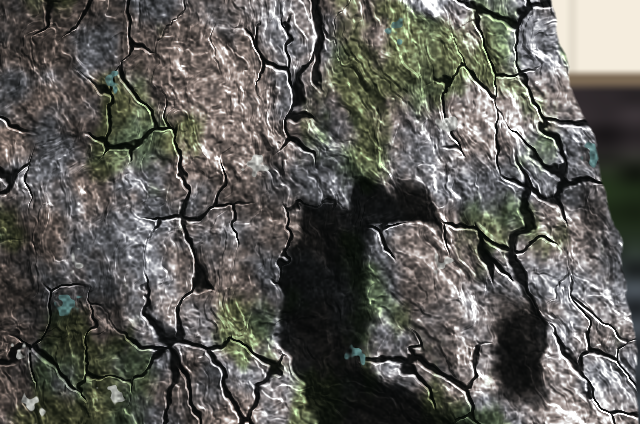
Write a WebGL 2 fragment shader that draws this texture.

```glsl
#version 300 es
precision highp float;
// Rough tree bark: flaky plates split by long fissures and a net of thin cracks,
// lit from the upper right, with moss, lichen and a blurred view past the trunk.
// A warped height field is shaded by its slope; tone is built in log space.

#define BASE_TONE 0.35
#define RELIEF 19.0
#define LIGHT_STEP vec2(0.0026, 0.0032)
#define LEAN 0.27
#define FISSURE_WIDTH 0.075
#define CRACK_WIDTH 0.10
#define GRAIN 0.9
#define MOSS 0.65
#define WARM vec3(1.13, 0.98, 0.91)
#define COOL vec3(0.99, 0.99, 1.04)

uniform vec2 u_resolution;
out vec4 fragColor;

float hash(vec2 p) {
  return fract(sin(dot(p, vec2(127.1, 311.7))) * 43758.5453);
}

float noise(vec2 p) {
  vec2 i = floor(p), f = fract(p);
  f = f * f * (3.0 - 2.0 * f);
  return mix(mix(hash(i), hash(i + vec2(1, 0)), f.x),
             mix(hash(i + vec2(0, 1)), hash(i + vec2(1, 1)), f.x), f.y);
}

float fbm(vec2 p) {
  float sum = 0.0, amp = 0.5;
  for (int i = 0; i < 5; i++) {
    sum += amp * noise(p);
    p = mat2(1.6, 1.2, -1.2, 1.6) * p + 7.3;
    amp *= 0.5;
  }
  return sum / 0.97;
}

// Gap between the two nearest cell centres: zero on the cell borders
float cellBorder(vec2 p) {
  vec2 cell = floor(p);
  float nearest = 9.0, second = 9.0;
  for (int y = -1; y <= 1; y++)
    for (int x = -1; x <= 1; x++) {
      vec2 c = cell + vec2(x, y);
      float d = length(c + vec2(hash(c), hash(c + 41.7)) - p);
      second = min(second, max(nearest, d));
      nearest = min(nearest, d);
    }
  return second - nearest;
}

// Coordinates that follow the trunk: upright at left, leaning at right
vec2 followTrunk(vec2 p) {
  p.x += LEAN * smoothstep(0.3, 1.4, p.x) * (p.y - 0.5);
  vec2 warp = vec2(fbm(p * 7.0), fbm(p * 7.0 + 19.0)) - 0.5;
  vec2 ripple = vec2(noise(p * 34.0), noise(p * 34.0 + 5.0)) - 0.5;
  return p + 0.13 * warp + 0.014 * ripple;
}

// x: surface height, y: how far the bark is split open
vec2 bark(vec2 p) {
  vec2 q = followTrunk(p);
  float rough = fbm(q * vec2(12.0, 8.0));
  float level = 7.0 * fbm(q * vec2(9.0, 6.0) + 31.0);
  float ledges = (floor(level) + smoothstep(0.0, 0.3, fract(level))) / 7.0;

  float fissure = abs(noise(q * vec2(4.6, 1.2) + 3.7) - 0.5);
  float wide = FISSURE_WIDTH * smoothstep(0.3, 0.8, noise(q * vec2(5.0, 3.0) + 11.0));
  float split = 1.0 - smoothstep(wide * 0.6, wide + 0.012, fissure);

  float border = cellBorder(q * vec2(9.5, 6.0));
  float thin = CRACK_WIDTH * smoothstep(0.3, 0.75, noise(q * 7.0 + 23.0));
  float crack = 1.0 - smoothstep(thin * 0.4, thin + 0.03, border);
  float open = max(split * smoothstep(0.0, 0.02, wide), crack * smoothstep(0.0, 0.04, thin));
  return vec2(0.75 * rough + 0.35 * ledges - 0.13 * open, open);
}

vec3 barkColor(vec2 p) {
  vec2 here = bark(p);
  float slope = RELIEF * (here.x - bark(p + LIGHT_STEP).x);
  float blotch = fbm(p * vec2(5.0, 4.0) + 13.0) - 0.5;
  float speck = noise(p * 150.0) - 0.5 + 0.6 * (noise(p * 75.0 + 9.0) - 0.5);

  // Tone in log space, brighter towards the right flank
  float side = mix(-0.25, 0.42, smoothstep(0.1, 1.4, p.x));
  float tone = BASE_TONE * exp(clamp(slope, -1.2, 0.95) + 1.7 * blotch + GRAIN * speck + side);
  tone = tone / (1.0 + 0.12 * tone * tone) * mix(1.0, 0.13, here.y);

  float warmth = smoothstep(0.3, 0.65, fbm(p * 9.0 + 47.0)) * (1.0 - 0.25 * p.x);
  vec3 tint = mix(COOL, WARM, warmth);
  vec3 color = tone * mix(tint, vec3(1.0), smoothstep(0.5, 1.0, tone)) + vec3(0.016, 0.022, 0.022);

  // Moss in dark patches
  float moss = MOSS * smoothstep(0.53, 0.68, fbm(p * vec2(7.0, 4.5) + 71.0));
  color = mix(color, color * vec3(0.58, 0.72, 0.42) + vec3(0.0, 0.012, 0.0), moss);

  // Crumbly lichen in a few scattered cells
  vec2 cell = floor(p * 9.0);
  vec2 centre = 0.3 + 0.4 * vec2(hash(cell + 3.1), hash(cell + 8.6));
  float spot = length(fract(p * 9.0) - centre) + 0.5 * (noise(p * 70.0) - 0.5);
  float lichen = step(0.91, hash(cell + 55.0)) * (1.0 - smoothstep(0.07, 0.16, spot));
  vec3 crust = mix(vec3(0.42, 0.60, 0.60), vec3(0.85, 0.86, 0.84), step(0.5, hash(cell + 2.0)));
  return mix(color, crust * (0.8 + 0.5 * speck), 0.85 * lichen);
}

// Soft bands: pale wall, timber, shrubs and ground
vec3 backdrop(vec2 p) {
  float blur = noise(p * vec2(14.0, 22.0));
  vec3 ground = mix(vec3(0.20, 0.22, 0.24), vec3(0.10, 0.14, 0.08), smoothstep(0.3, 0.5, p.y));
  vec3 stack = mix(ground, vec3(0.17, 0.15, 0.16), smoothstep(0.55, 0.68, p.y)) * (0.55 + 0.9 * blur);
  stack = mix(stack, vec3(0.48, 0.41, 0.33), smoothstep(0.78, 0.81, p.y));
  vec3 wall = vec3(0.96, 0.93, 0.87) - 0.06 * smoothstep(0.02, 0.0, abs(p.x - 1.35));
  return mix(stack, wall, smoothstep(0.815, 0.84, p.y));
}

void main() {
  vec2 p = gl_FragCoord.xy / u_resolution.y;
  float flank = 1.51 - 0.21 * pow(p.y, 1.5) + 0.05 * (fbm(vec2(p.y * 9.0, 2.0)) - 0.5);
  float outside = smoothstep(-0.004, 0.004, p.x - flank);
  vec3 color = mix(barkColor(p), backdrop(p), outside);
  fragColor = vec4(clamp(color, 0.0, 1.0), 1.0);
}
```
